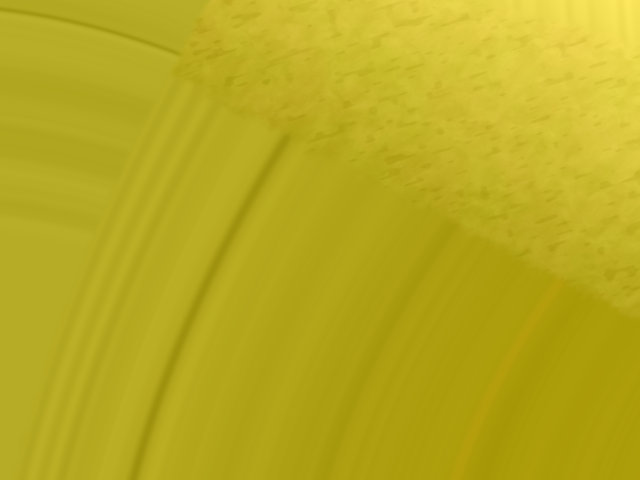
A WebGL 2 fragment shader for this background:

```glsl
#version 300 es
precision highp float;
// Golden brushed strokes: curved stripes, side bands and a mottled diagonal glow.
#define EDGE_S 0.025       // where the curved strokes begin
#define RIDGE_S 0.277      // position of the deep groove
#define STRIPE_GAIN 0.038  // contrast of the curved strokes
#define BAND_GAIN 0.04     // contrast of the side bands
#define GRAIN_GAIN 0.075   // contrast of the mottled area
#define GRAIN_SCALE 42.0   // grains per canvas height

uniform vec2 u_resolution;
out vec4 outColor;

float hash(vec2 p) {
    vec3 q = fract(vec3(p.xyx) * 0.1031);
    q += dot(q, q.yzx + 33.33);
    return fract((q.x + q.y) * q.z);
}

float noise(vec2 p) {
    vec2 cell = floor(p), f = fract(p);
    f = f * f * (3.0 - 2.0 * f);
    float low = mix(hash(cell), hash(cell + vec2(1, 0)), f.x);
    float high = mix(hash(cell + vec2(0, 1)), hash(cell + vec2(1, 1)), f.x);
    return mix(low, high, f.y);
}

float fbm(vec2 p) {
    float sum = 0.0, gain = 0.5;
    for (int i = 0; i < 4; i++) {
        sum += gain * (noise(p) - 0.5);
        p = mat2(0.8, 0.6, -0.6, 0.8) * p * 2.03 + 17.0;
        gain *= 0.55;
    }
    return sum;
}

// Soft line profile centred on c
float line(float x, float c, float width) {
    float t = (x - c) / width;
    return exp(-t * t);
}

// Uneven strokes across one coordinate, drifting slowly along the other
float strokes(float across, float along) {
    float sum = 0.0, gain = 0.5, freq = 13.0;
    for (int i = 0; i < 4; i++) {
        sum += gain * (noise(vec2(across * freq + 5.0, along * 0.8 + float(i) * 9.0)) - 0.5);
        freq *= 2.1;
        gain *= 0.72;
    }
    return sum;
}

vec3 curvedStrokes(float s, float y) {
    vec3 color = mix(vec3(0.715, 0.67, 0.14), vec3(0.665, 0.605, 0.03), smoothstep(-0.1, 1.2, s));
    float tone = STRIPE_GAIN * strokes(s, y);
    // Close parallel lines beside the left edge
    float comb = smoothstep(EDGE_S, 0.04, s) * (1.0 - smoothstep(0.13, 0.17, s));
    tone -= 0.018 * comb * cos((s - 0.045) * 150.0);
    // Deep groove with lit flanks
    tone -= 0.085 * line(s, RIDGE_S, 0.012);
    tone += 0.025 * line(s, RIDGE_S + 0.038, 0.014);
    tone += 0.015 * line(s, RIDGE_S - 0.05, 0.035);
    tone -= 0.022 * line(s, 0.67, 0.018);
    color += tone * vec3(1.0, 1.0, 0.75);
    // Warm streak
    return color + vec3(0.035, 0.005, 0.0) * line(s, 0.95, 0.014);
}

vec3 sideBands(vec2 p) {
    float v = p.y + 0.12 * p.x + 0.35 * p.x * p.x;
    float fade = smoothstep(0.5, 0.55, v);
    float tone = BAND_GAIN * strokes(v, p.x);
    tone -= 0.025 * (line(v, 0.83, 0.045) + line(v, 0.71, 0.04));
    tone += 0.012 * line(v, 0.635, 0.03);
    tone -= 0.02 * line(v, 0.57, 0.016);
    tone -= 0.075 * line(v, 0.981, 0.005);
    tone += 0.025 * line(v, 0.968, 0.008);
    return vec3(0.715, 0.675, 0.145) + fade * tone;
}

vec3 mottledGlow(vec2 p, float depth) {
    vec3 color = vec3(0.70, 0.645, 0.10) + max(depth, 0.0) * vec3(0.41, 0.37, 0.37);
    // Smooth bright corner with upright strokes
    float corner = smoothstep(-0.02, 0.025, p.y - 1.257 + 0.264 * p.x + 0.03 * fbm(p * 30.0));
    vec2 q = mat2(0.95, -0.3, 0.3, 0.95) * p * vec2(0.75, 1.15);
    float grain = fbm(q * GRAIN_SCALE + 2.0 * fbm(p * 18.0));
    float flakes = smoothstep(0.68, 0.9, noise(q * vec2(55.0, 95.0)));
    vec3 rough = GRAIN_GAIN * grain * vec3(1.0, 1.0, 1.2) - 0.035 * flakes;
    rough += vec3(-0.04, 0.012, -0.04) * fbm(p * 14.0);
    float upright = 0.035 * (noise(vec2(p.x * 65.0 + p.y * 5.0, 3.0)) - 0.5);
    return color + mix(rough, vec3(upright + 0.01), corner);
}

void main() {
    vec2 p = gl_FragCoord.xy / u_resolution.y;
    p.x *= 4.0 * u_resolution.y / (3.0 * u_resolution.x);
    float y = p.y;
    // Stroke coordinate: where this point's curve meets the base
    float s = (p.x - 0.25 * y - 0.15 * y * y) / (1.0 + 0.08 * y + 0.35 * y * y);
    float depth = y - 1.026 + 0.525 * p.x;
    float ragged = depth + 0.05 * fbm(p * 28.0);

    vec3 color = curvedStrokes(s, y);
    color = mix(color, mottledGlow(p, depth), smoothstep(-0.012, 0.022, ragged));
    float inside = smoothstep(EDGE_S - 0.008, EDGE_S + 0.008, s + 0.012 * fbm(p * 25.0));
    outColor = vec4(mix(sideBands(p), color, inside), 1.0);
}
```
